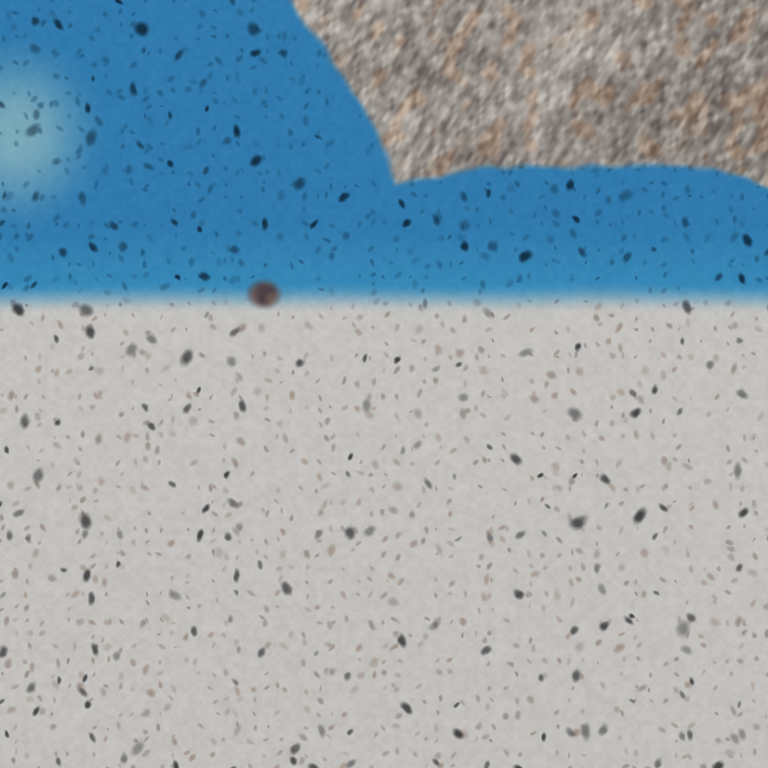
Write a Shadertoy shader that draws this texture.

```glsl
float hash(vec2 p) {
    return fract(sin(dot(p, vec2(127.1, 311.7))) * 43758.5453);
}

float noise(vec2 p) {
    vec2 i = floor(p), f = fract(p);
    f = f * f * (3.0 - 2.0 * f);
    return mix(mix(hash(i), hash(i + vec2(1, 0)), f.x),
               mix(hash(i + vec2(0, 1)), hash(i + vec2(1, 1)), f.x), f.y);
}

mat2 rotation(float a) {
    return mat2(cos(a), sin(a), -sin(a), cos(a));
}

// One jittered, tilted fleck in some of the grid cells
float flecks(vec2 p, float cells, float density, float radius, float seed) {
    vec2 g = p * cells, id = floor(g) + seed;
    vec2 jitter = vec2(hash(id + 3.1), hash(id + 7.7));
    vec2 d = (fract(g) - 0.3 - 0.4 * jitter) / cells;
    d = rotation(2.4 * hash(id + 5.3) - 1.2) * d;
    d.x *= 1.2 + 0.9 * hash(id + 9.2);
    d += 0.003 * (vec2(noise(p * 150.0), noise(p * 150.0 + 40.0)) - 0.5);
    float r = radius * (0.55 + 0.6 * hash(id + 1.9));
    float strength = 0.4 + 0.6 * hash(id + 4.6);
    return step(hash(id), density) * strength * (1.0 - smoothstep(r * 0.3, r * 1.25, length(d)));
}

// Mottled stone with slanted grain
vec3 stone(vec2 p) {
    vec2 q = rotation(0.55) * p;
    float grain = 0.55 * noise(q * vec2(125, 62)) + 0.45 * noise(q * vec2(210, 120) + 17.0);
    float patches = noise(p * vec2(13, 17) + 5.0);
    float pale = exp(-dot((p - vec2(0.73, 0.94)) * vec2(11, 13), (p - vec2(0.73, 0.94)) * vec2(11, 13)));
    pale += 1.0 - smoothstep(0.0, 0.13, p.x - 0.378 - 0.567 * (1.0 - p.y));
    float tone = 0.56 + 0.75 * (grain - 0.5) + 0.16 * (patches - 0.5) + 0.12 * pale;
    tone -= 0.06 * smoothstep(0.7, 0.95, p.x);
    vec3 col = mix(vec3(0.27, 0.24, 0.23), vec3(0.80, 0.78, 0.75), clamp(tone, 0.0, 1.0));
    float rust = smoothstep(0.55, 0.85, noise(q * vec2(60, 38) + 71.0));
    return col + rust * vec3(0.045, -0.005, -0.045);
}

void mainImage(out vec4 fragColor, in vec2 fragCoord) {
    vec2 uv = fragCoord / iResolution.xy;
    float mottle = noise(uv * 120.0) + noise(uv * 210.0 + 31.0) - 1.0;

    // Blue field with a pale round glow at the left
    vec3 blue = mix(vec3(0.22, 0.54, 0.72), vec3(0.19, 0.48, 0.68), smoothstep(0.61, 0.72, uv.y));
    vec2 g = (uv - vec2(0.02, 0.825)) / vec2(0.115, 0.125);
    blue = mix(blue, vec3(0.49, 0.67, 0.73), 0.95 * (1.0 - smoothstep(0.1, 1.1, length(g))));
    blue += 0.018 * mottle;

    // Pale speckled ground under a blurred horizon
    vec3 ground = vec3(0.77, 0.765, 0.75) - 0.015 * (1.0 - uv.y) + 0.028 * mottle;
    float horizon = 0.609 + 0.005 * (noise(uv * vec2(9, 0)) - 0.5);
    float sky = smoothstep(-0.017, 0.024, uv.y - horizon);
    vec3 col = mix(ground, blue, sky);

    // Flecks from few and dark to many and faint
    float dark = 0.0, faint = 0.0;
    for (int i = 0; i < 2; i++) {
        float k = float(i);
        dark = max(dark, flecks(uv + 0.013 * k, 14.0 + 13.0 * k, 0.32 - 0.06 * k, 0.0115 - 0.003 * k, 13.0 + 29.0 * k));
        faint = max(faint, flecks(uv + 0.007 * k, 34.0 + 24.0 * k, 0.40, 0.0075 - 0.0018 * k, 83.0 + 41.0 * k));
    }
    vec3 warm = mix(vec3(0.40, 0.37, 0.36), vec3(0.56, 0.45, 0.38), noise(uv * 45.0));
    col = mix(col, mix(warm, vec3(0.10, 0.28, 0.40), sky), 0.55 * faint);
    col = mix(col, mix(vec3(0.19, 0.19, 0.20), vec3(0.05, 0.14, 0.21), sky), 0.88 * dark);

    // Stone block in the upper right
    float wobble = 0.008 * (noise(uv * 35.0) - 0.5);
    float side = uv.x - 0.378 - 0.567 * (1.0 - uv.y) - 0.012 * sin(12.0 * (1.0 - uv.y));
    float base = uv.y - 0.782 + 0.17 * max(0.64 - uv.x, 0.0) + 0.4 * max(uv.x - 0.93, 0.0);
    float inside = smoothstep(-0.006, 0.007, min(side * 0.87, base) + wobble);
    col = mix(col, stone(uv), inside);

    // Brown pebble resting on the horizon
    vec2 pebble = (uv - vec2(0.344, 0.617)) / vec2(0.025, 0.021);
    vec3 pebbleColor = mix(vec3(0.25, 0.20, 0.23), vec3(0.43, 0.34, 0.31), noise(uv * 85.0));
    col = mix(col, pebbleColor, 0.95 * (1.0 - smoothstep(0.45, 1.1, length(pebble))));

    fragColor = vec4(clamp(col, 0.0, 1.0), 1.0);
}
```
